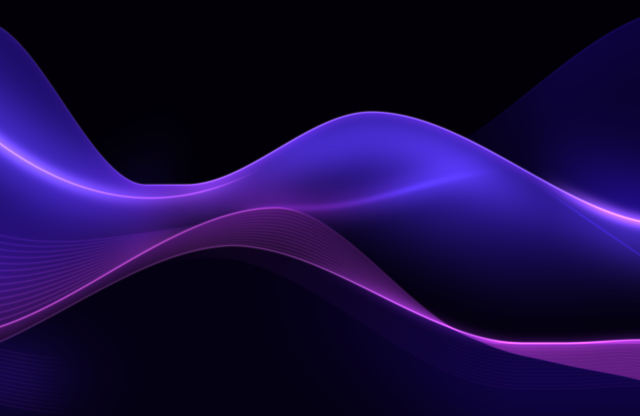
Give the GLSL for this background, as a WebGL 2 fragment shader.

```glsl
#version 300 es
precision highp float;

#define STRANDS 14
#define LINE_WIDTH 0.0028
#define STRAND_GAIN 0.11
#define EDGE_GAIN 0.48
#define FLARE_GAIN 0.65
#define SHEEN_WIDTH 0.08
#define LEFT_SPREAD 0.22
#define RIGHT_SPREAD 0.097

uniform vec2 u_resolution;
out vec4 fragColor;

const vec3 BLACK = vec3(0.006, 0.0, 0.022);
const vec3 NAVY = vec3(0.04, 0.01, 0.20);
const vec3 INDIGO = vec3(0.11, 0.05, 0.42);
const vec3 BLUE = vec3(0.30, 0.22, 0.72);
const vec3 PURPLE = vec3(0.42, 0.13, 0.57);
const vec3 PINK = vec3(0.75, 0.32, 0.66);
const vec3 LILAC = vec3(0.67, 0.50, 0.93);

// Wave profiles: height at x, built from eased rises and falls
float ridgeHeight(float x) {
    return 0.95 - 0.394 * smoothstep(-0.03, 0.228, x)
         + 0.175 * smoothstep(0.29, 0.58, x)
         - 0.271 * smoothstep(0.58, 1.05, x);
}

float ribbonTop(float x) {
    return 0.19 + 0.31 * smoothstep(-0.09, 0.43, x) - 0.325 * smoothstep(0.43, 0.78, x);
}

float ribbonBottom(float x) {
    return 0.12 + 0.29 * smoothstep(-0.15, 0.37, x)
         - 0.235 * smoothstep(0.36, 0.82, x) + 0.008 * smoothstep(0.88, 1.0, x);
}

float hillHeight(float x) {
    return 0.60 + 0.38 * smoothstep(0.60, 1.07, x);
}

// Turns a height difference into a distance, in canvas heights
float toDistance(float d) {
    return d / (length(vec2(dFdx(d), dFdy(d))) * u_resolution.y);
}

float glow(float d, float width) {
    return exp(-d * d / (width * width));
}

float line(float d) {
    return glow(toDistance(d), LINE_WIDTH);
}

float inside(float d) {
    return smoothstep(-0.0025, 0.0025, toDistance(d));
}

void main() {
    vec2 uv = gl_FragCoord.xy / u_resolution;
    float x = uv.x, y = uv.y;
    float ridge = ridgeHeight(x), top = ribbonTop(x), bottom = ribbonBottom(x);
    float hill = hillHeight(x);
    float rightSide = smoothstep(0.80, 1.0, x);
    float ridgeDist = toDistance(y - ridge);

    // Distant hill on the right
    float hillLight = 0.4 + 0.65 * smoothstep(0.70, 0.92, x);
    vec3 hillColor = NAVY * hillLight * (0.9 + 0.25 * glow(y - hill, 0.10));
    hillColor += INDIGO * rightSide * 0.8 * glow(y - ridge, 0.14);
    vec3 color = mix(BLACK, hillColor, inside(hill - y) * smoothstep(0.66, 0.74, x));
    color += INDIGO * 0.3 * line(y - hill) * smoothstep(0.74, 0.9, x);

    // Main body, fading to black towards the ribbon
    float depth = smoothstep(bottom + 0.02, bottom + 0.32, y);
    vec3 body = mix(BLACK + NAVY * 0.2, INDIGO * 0.92, depth);

    // Blue sheen beneath the crest
    float sheenY = ridge - 0.06 * smoothstep(0.36, 0.55, x);
    float sheen = glow(y - sheenY, SHEEN_WIDTH) * smoothstep(0.26, 0.48, x);
    body += BLUE * sheen * mix(0.55, 0.15, smoothstep(0.66, 0.88, x));
    body += BLUE * 0.22 * glow(length((uv - vec2(0.72, 0.56)) * vec2(0.9, 1.0)), 0.12);

    // Bright strand sweeping in from the left
    float sweep = y - 0.524 - 2.37 * (x - 0.235) * (x - 0.235);
    float sweepDist = toDistance(sweep);
    float leftFade = 1.0 - smoothstep(0.30, 0.42, x);
    float leftLight = 1.0 - smoothstep(0.0, 0.30, x);
    body += BLUE * leftFade * (0.2 + 0.35 * leftLight) * glow(sweepDist, sweep > 0.0 ? 0.12 : 0.085);
    body += LILAC * leftFade * (0.15 + 0.35 * leftLight) * glow(sweepDist, 0.02);
    body += mix(PINK, LILAC, leftLight) * leftFade * 0.35 * line(sweep);
    body += PURPLE * 0.5 * glow(length((uv - vec2(0.32, 0.54)) * vec2(0.55, 1.0)), 0.08);

    // Inner branch, turning from purple to blue
    float branch = y - 0.5 - 0.09 * smoothstep(0.48, 0.80, x);
    float branchMask = smoothstep(0.34, 0.45, x) * (1.0 - smoothstep(0.62, 0.80, x));
    vec3 branchColor = mix(PURPLE, BLUE, smoothstep(0.48, 0.68, x));
    body += branchColor * branchMask * (0.38 * glow(branch, 0.04) + 0.28 * glow(branch, 0.009));

    // Light under the right end of the ridge, with a trailing fold
    body += BLUE * rightSide * 0.4 * glow(y - ridge, 0.085);
    float fold = y - 0.618 + 1.05 * (x - 0.78);
    body += INDIGO * 0.4 * line(fold) * smoothstep(0.82, 0.92, x);
    color = mix(color, body, inside(ridge - y));

    // Crest line and flare
    float edge = mix(0.22, 1.0, smoothstep(0.12, 0.36, x));
    color += LILAC * EDGE_GAIN * edge * line(y - ridge);
    color += PURPLE * 0.3 * edge * glow(ridgeDist, 0.014) * inside(ridge - y);
    color += mix(PINK, LILAC, 0.6) * FLARE_GAIN * smoothstep(0.83, 0.96, x) * glow(ridgeDist, 0.018);

    // Ribbon fill
    float across = clamp((y - bottom) / max(top - bottom, 0.002), 0.0, 1.0);
    float ribbonLight = 0.30 + 0.40 * across * (1.0 - smoothstep(0.38, 0.58, x))
                      + 0.50 * (1.0 - across) * smoothstep(0.42, 0.66, x);
    color = mix(color, PURPLE * ribbonLight + INDIGO * 0.1, inside(top - y) * 0.85);

    // Dark valley beneath the ribbon
    float valleyLight = smoothstep(0.35, 0.85, x) * glow(y - bottom + 0.08, 0.2);
    vec3 valley = BLACK + NAVY * (0.24 + 0.95 * valleyLight);
    valley += INDIGO * 0.45 * glow(x, 0.12) * glow(y - 0.10, 0.12);
    float spill = RIGHT_SPREAD * pow(max((x - 0.69) / 0.31, 0.0), 1.3);
    valley = mix(valley, PURPLE * 0.8, inside(y - bottom + spill) * smoothstep(0.69, 0.78, x));
    color = mix(color, valley, inside(bottom - y));

    // Fans of fine strands
    float fan = LEFT_SPREAD * pow(max(1.0 - x / 0.32, 0.0), 1.3);
    float fanMask = 1.0 - smoothstep(0.20, 0.32, x);
    float ribbonMask = smoothstep(0.18, 0.38, x) * mix(1.0, 0.3, smoothstep(0.60, 0.72, x));
    float spillMask = smoothstep(0.72, 0.84, x);
    color += PURPLE * 0.42 * fanMask * inside(y - top) * glow(y - top, 0.04 + fan * 0.65);
    color += INDIGO * 0.3 * fanMask * inside(y - top) * glow(y - top - 0.12, 0.12);
    for (int i = 0; i < STRANDS; i++) {
        float t = float(i) / float(STRANDS - 1);
        vec3 tint = mix(PINK, PURPLE, t);
        color += tint * STRAND_GAIN * ribbonMask * line(y - mix(bottom, top, t));
        color += tint * STRAND_GAIN * 1.3 * fanMask * line(y - top - t * fan);
        color += tint * STRAND_GAIN * 0.7 * spillMask * line(y - bottom + t * spill);
        float stray = y - bottom + 0.11 * t * smoothstep(0.15, 0.75, x);
        color += PURPLE * 0.06 * smoothstep(0.24, 0.45, x) * line(stray);
        float curl = y - mix(0.03, 0.16, t) + 0.35 * x - 1.2 * x * x;
        color += PURPLE * 0.10 * (1.0 - smoothstep(0.02, 0.13, x)) * line(curl);
    }

    // Bright rims of the ribbon
    float topRim = 0.42 - 0.34 * smoothstep(0.36, 0.50, x);
    float bottomRim = 0.22 + 0.28 * smoothstep(0.42, 0.62, x);
    color += PINK * topRim * line(y - top);
    color += mix(PINK, LILAC, 0.3) * bottomRim * line(y - bottom);
    color += PURPLE * 0.3 * smoothstep(0.45, 0.65, x) * glow(toDistance(y - bottom), 0.016);

    fragColor = vec4(min(color, 1.0), 1.0);
}
```
